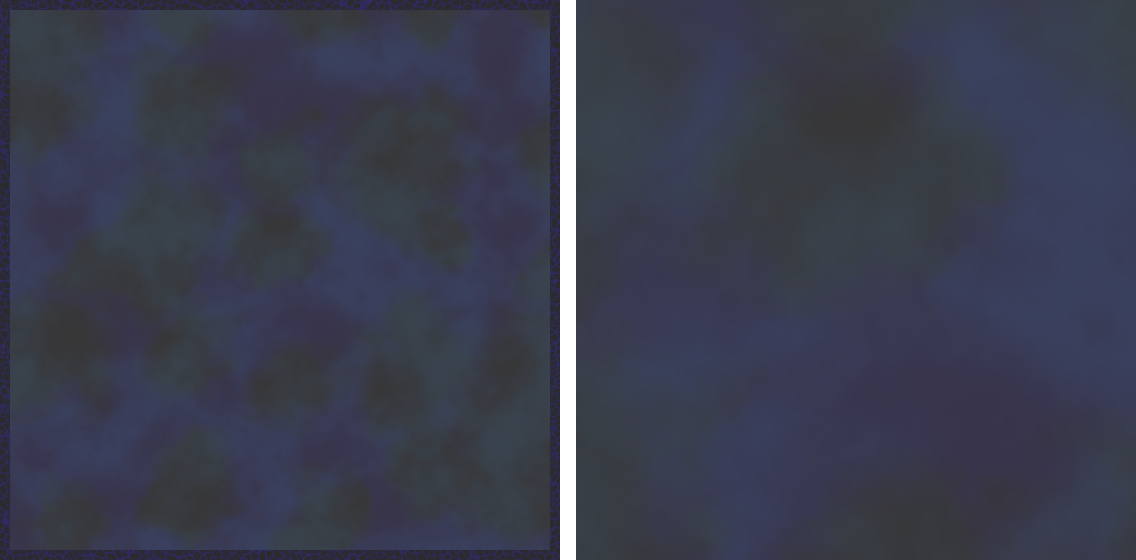
Left, the full canvas; right, a detail of the centre.
This texture is drawn by a Shadertoy shader. Its source:

```glsl
// Murky blue-violet clouds with soft grey-green blotches, inside a thin dark frame.
// Blotches are scattered soft ellipses, the clouds are layered value noise,
// and the frame carries a fine violet web drawn from cellular borders.

vec2 hash2(vec2 p) {
    vec3 q = fract(vec3(p.xyx) * vec3(0.1031, 0.1030, 0.0973));
    q += dot(q, q.yzx + 33.33);
    return fract((q.xx + q.yz) * q.zy);
}

float valueNoise(vec2 p) {
    vec2 cell = floor(p), f = fract(p);
    f = f * f * (3.0 - 2.0 * f);
    float low = mix(hash2(cell).x, hash2(cell + vec2(1, 0)).x, f.x);
    float high = mix(hash2(cell + vec2(0, 1)).x, hash2(cell + vec2(1, 1)).x, f.x);
    return mix(low, high, f.y);
}

float clouds(vec2 p) {
    float sum = 0.0, weight = 0.5, total = 0.0;
    for (int i = 0; i < 5; i++) {
        sum += weight * valueNoise(p);
        total += weight;
        p = mat2(1.6, 1.2, -1.2, 1.6) * p + 17.3;
        weight *= 0.58;
    }
    return sum / total;
}

// Soft ellipses of varied size, stretched along the rising diagonal
float blotches(vec2 p) {
    vec2 cell = floor(p);
    float clear = 1.0;
    for (int y = -1; y <= 1; y++)
    for (int x = -1; x <= 1; x++) {
        vec2 id = cell + vec2(x, y);
        vec2 away = p - id - 0.25 - 0.5 * hash2(id + 41.0);
        vec2 shape = hash2(id + 97.0);
        vec2 diagonal = vec2(away.x + away.y, away.y - away.x) * 0.7071;
        diagonal.x /= 1.0 + 0.45 * shape.y;
        float d = length(diagonal) / mix(0.3, 0.6, shape.x);
        clear *= smoothstep(0.5, 1.1, d);
    }
    return 1.0 - clear;
}

// Gap between the nearest and second nearest cell points: zero on the borders
float cellGap(vec2 p) {
    vec2 cell = floor(p);
    float nearest = 8.0, second = 8.0;
    for (int y = -1; y <= 1; y++)
    for (int x = -1; x <= 1; x++) {
        vec2 id = cell + vec2(x, y);
        float d = length(id + hash2(id) - p);
        second = min(second, max(nearest, d));
        nearest = min(nearest, d);
    }
    return second - nearest;
}

void mainImage(out vec4 fragColor, in vec2 fragCoord) {
    vec2 uv = fragCoord / iResolution.xy;
    float pixel = 1.0 / min(iResolution.x, iResolution.y);

    // Blotches with ragged, blurred outlines
    vec2 warp = vec2(clouds(uv * 11.0 + 5.0), clouds(uv * 11.0 + 63.0)) - 0.5;
    float blotch = blotches(uv * 4.6 + 0.6 * warp + 3.0);

    // Cloud brightness moves both the ground and the blotches
    float tone = smoothstep(0.18, 0.82, clouds(uv * 10.0 + 120.0));
    vec3 ground = mix(vec3(0.22, 0.205, 0.295), vec3(0.225, 0.255, 0.375), tone);
    vec3 stain = mix(vec3(0.215, 0.212, 0.212), vec3(0.225, 0.262, 0.302), tone);
    vec3 color = mix(ground, stain, 0.95 * blotch);

    // Frame with its violet web, fading in and out along the way
    float gap = cellGap(uv * 75.0 + 0.5 * sin(uv.yx * 61.0));
    float web = 1.0 - smoothstep(0.0, 0.14 + 75.0 * pixel, gap);
    web *= 0.6 + 0.4 * valueNoise(uv * 30.0);
    vec3 frame = mix(vec3(0.165, 0.165, 0.185), vec3(0.195, 0.165, 0.43), web);
    vec2 edge = min(uv, 1.0 - uv);
    float inside = smoothstep(-0.5, 0.5, (min(edge.x, edge.y) - 0.018) / pixel);

    fragColor = vec4(mix(frame, color, inside), 1.0);
}
```
